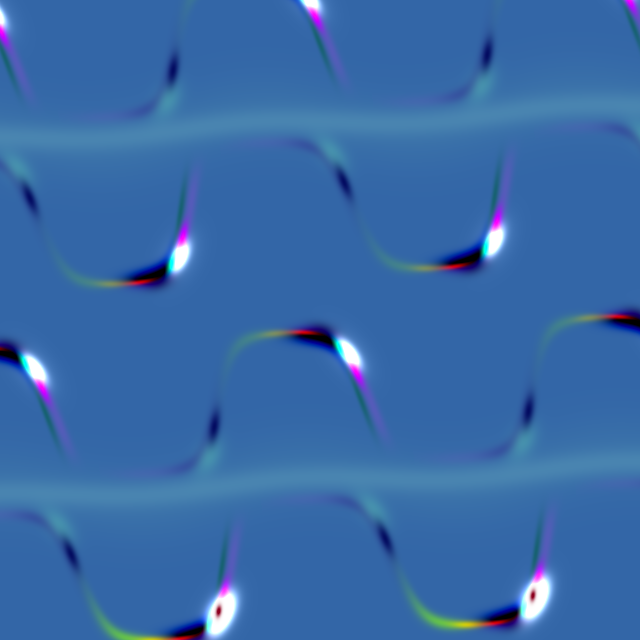
Give the GLSL for this pattern, as a Shadertoy shader.

```glsl
const float TAU = 6.2831853;
const float ROW_PERIOD = 1.141;

float bell(float x, float width) {
    x /= width;
    return exp(-x * x);
}

// Soft ellipse whose long axis points along angle
float lobe(vec2 p, vec2 centre, float angle, vec2 size) {
    vec2 axis = vec2(cos(angle), sin(angle));
    p -= centre;
    vec2 q = vec2(dot(p, axis), dot(p, vec2(-axis.y, axis.x))) / size;
    return exp(-dot(q, q));
}

// Light added or removed by one wave; p.y grows towards its trough
vec3 waveLight(vec2 p, float boost) {
    // Signed distance to a squared-off cosine
    float phase = TAU * (p.x - 0.256);
    float w = tanh(2.2 * (cos(phase) - 0.06));
    float slope = -3.0 * sin(phase) * (1.0 - w * w);
    float d = (p.y - 0.268 - 0.218 * w) / sqrt(1.0 + slope * slope);
    float line = bell(d, 0.02);

    // Pale band weaving between mirrored rows
    vec3 light = vec3(0.030, 0.038, 0.014) * bell(p.y - 0.014 * cos(phase), 0.042);
    light += vec3(0.014, 0.022, 0.004) * bell(p.y - 0.04 * cos(phase), 0.12);

    // Faint tints along the line
    light += vec3(0.05, 0.10, -0.10) * line * bell(p.x - 0.14, 0.08) * (1.0 + 4.0 * boost);
    light += vec3(0.26, 0.14, -0.22) * bell(d, 0.012) * bell(p.x - 0.23, 0.05) * (1.0 + 2.0 * boost);
    light -= vec3(0.03, 0.11, 0.05) * line * bell(p.x + 0.08, 0.08);
    light += vec3(0.04, -0.02, 0.02) * line * bell(p.x + 0.22, 0.12);
    light += vec3(0.13, -0.04, 0.07) * line * bell(p.x - 0.51, 0.035);
    light -= vec3(0.12, 0.02, 0.22) * bell(d + 0.028, 0.013) * bell(p.x - 0.47, 0.03);

    // Dark trough with colour fringes, cut off at the flare
    vec3 fringe = (d + vec3(0.018, 0.010, 0.008)) / vec3(0.021, 0.025, 0.014);
    float shade = bell(p.x - 0.365, 0.075) * smoothstep(0.455, 0.42, p.x);
    light -= vec3(0.6, 0.8, 0.95) * exp(-fringe * fringe) * shade;
    light -= vec3(0.12, 0.22, 0.25) * bell(d - 0.018, 0.022) * bell(p.x - 0.39, 0.05);
    light += vec3(0.8, 0.0, -0.15) * bell(d - 0.001, 0.008) * bell(p.x - 0.32, 0.045);

    // Navy spot and teal glow on the falling side
    light -= vec3(0.19, 0.34, 0.26) * lobe(p, vec2(0.0, 0.19), 1.3, vec2(0.052, 0.016));
    light += vec3(0.07, 0.17, 0.03) * lobe(p, vec2(-0.03, 0.10), 0.95, vec2(0.06, 0.036));

    // White flare with green and magenta ends
    vec2 flare = vec2(0.450, 0.405);
    light += 1.8 * (1.0 + boost) * lobe(p, flare, -1.0, vec2(0.044, 0.021) * (1.0 + 0.6 * boost));
    light += 0.13 * lobe(p, flare, -1.0, vec2(0.085, 0.050));
    light += vec3(-1.1, 0.6 + boost, 0.1) * lobe(p, vec2(0.428, 0.420), -1.0, vec2(0.038, 0.012));
    light += vec3(0.65, -0.60, 0.45) * lobe(p, vec2(0.466, 0.350), -1.25, vec2(0.050, 0.013));
    return light;
}

void mainImage(out vec4 fragColor, in vec2 fragCoord) {
    vec2 uv = fragCoord / iResolution.xy;
    vec2 p = vec2(uv.x, 1.0 - uv.y) * 2.037;
    float boost = 0.6 * smoothstep(1.6, 1.95, p.y);

    // Skewed lattice
    p.y += 0.05 * p.x;
    p.x -= 0.115 * p.y + 1.0225;
    p.y -= 0.443;

    vec3 color = vec3(0.20, 0.40, 0.655);
    float ember = 0.0;

    // Each wave and its mirror, half a repeat apart
    for (int i = 0; i < 2; i++) {
        float side = 1.0 - 2.0 * float(i);
        vec2 cell = vec2(p.x - 0.5 * float(i), side * p.y);
        cell.x = mod(cell.x + 0.38, 1.0) - 0.38;
        cell.y = mod(cell.y + 0.297, ROW_PERIOD) - 0.297;
        color += waveLight(cell, boost);
        ember += boost * lobe(cell, vec2(0.446, 0.396), -1.3, vec2(0.018, 0.008));
    }

    // Red ember inside the strongest flares
    color = clamp(color, 0.0, 1.0);
    color = mix(color, vec3(0.55, 0.0, 0.12), min(1.0, 2.0 * ember));
    fragColor = vec4(color, 1.0);
}
```
